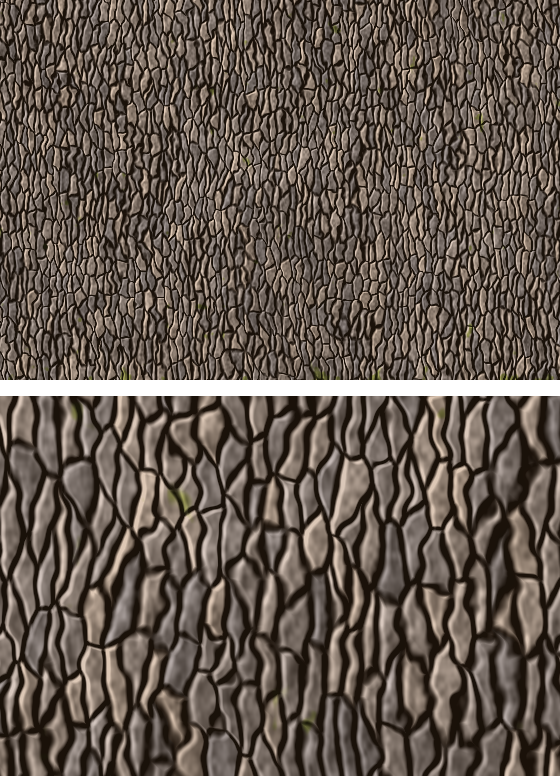
Top, the full canvas; bottom, a detail of the centre.
Give the GLSL for this texture, as a Shadertoy shader.

```glsl
#define PLATE_DENSITY vec2(54.0, 18.0)
#define PLATE_JITTER 0.85
#define GROOVE_WIDTH 0.30
#define SWAY 0.022
#define EDGE_ROUGHNESS 0.009
#define RELIEF 0.48
#define GRAIN 0.42
#define LIGHT_STEP vec2(-0.0038, 0.0024)
#define DARK_BARK vec3(0.10, 0.065, 0.035)
#define PALE_BARK vec3(0.75, 0.69, 0.65)
#define MOSS vec3(0.30, 0.32, 0.09)

float hash(vec2 p) {
    return fract(sin(dot(p, vec2(127.1, 311.7))) * 43758.5453);
}

vec2 hash2(vec2 p) {
    return vec2(hash(p), hash(p + 57.3));
}

float noise(vec2 p) {
    vec2 cell = floor(p), f = fract(p);
    f = f * f * (3.0 - 2.0 * f);
    float low = mix(hash(cell), hash(cell + vec2(1, 0)), f.x);
    float high = mix(hash(cell + vec2(0, 1)), hash(cell + vec2(1, 1)), f.x);
    return mix(low, high, f.y);
}

float fbm(vec2 p) {
    float sum = 0.0, weight = 0.5;
    for (int i = 0; i < 3; i++) {
        sum += weight * noise(p);
        p = p * 2.03 + 17.1;
        weight *= 0.5;
    }
    return sum / 0.875;
}

// Bends the plate columns and roughens their outlines
vec2 warp(vec2 p) {
    vec2 sway = vec2(fbm(p * vec2(7.0, 5.0)), noise(p * 6.0 + 31.0)) - 0.5;
    vec2 rough = vec2(noise(p * vec2(80.0, 60.0)), noise(p * 75.0 + 9.0)) - 0.5;
    return p + SWAY * 2.0 * sway + EDGE_ROUGHNESS * rough;
}

vec2 plateCentre(vec2 cell) {
    return cell + 0.5 + PLATE_JITTER * (hash2(cell) - 0.5);
}

// Distance to the nearest crack in plate widths, and a random plate value
vec2 plates(vec2 p) {
    vec2 q = p * PLATE_DENSITY;
    vec2 base = floor(q), nearest = vec2(0), owner = base;
    float best = 1e3;
    for (int y = -1; y <= 1; y++)
    for (int x = -1; x <= 1; x++) {
        vec2 cell = base + vec2(x, y);
        vec2 offset = plateCentre(cell) - q;
        float d = dot(offset, offset);
        if (d < best) {
            best = d;
            nearest = offset;
            owner = cell;
        }
    }
    float crack = 1e3;
    float squash = PLATE_DENSITY.y / PLATE_DENSITY.x;
    for (int y = -2; y <= 2; y++)
    for (int x = -2; x <= 2; x++) {
        vec2 offset = plateCentre(owner + vec2(x, y)) - q;
        vec2 across = offset - nearest;
        if (dot(across, across) > 1e-4) {
            float reach = length(across * vec2(1.0, squash));
            crack = min(crack, dot(0.5 * (offset + nearest), across) / reach);
        }
    }
    return vec2(crack, hash(owner + 3.7));
}

// Height of the bark, with the plate value in y
vec2 bark(vec2 p) {
    vec2 plate = plates(warp(p));
    float width = GROOVE_WIDTH * (0.55 + 0.9 * noise(p * vec2(28.0, 14.0)));
    float ridge = smoothstep(0.02, width, plate.x);
    float flaking = fbm(p * vec2(85.0, 42.0)) - 0.5;
    return vec2(ridge * (0.68 + 0.32 * plate.y) + 0.55 * flaking, plate.y);
}

void mainImage(out vec4 fragColor, in vec2 fragCoord) {
    vec2 p = fragCoord / iResolution.y;
    vec2 surface = bark(p);
    float slope = surface.x - bark(p + LIGHT_STEP).x;

    // Worn regions have shallower grooves
    float worn = smoothstep(0.5, 0.75, fbm(p * vec2(5.0, 3.0) + 40.0));
    float height = mix(surface.x, 0.55 + 0.5 * (surface.x - 0.55), 0.6 * worn);

    // Light, fibres and grain
    float grain = noise(p * vec2(190.0, 150.0)) - 0.5;
    float fibre = noise(p * vec2(150.0, 32.0) + 5.0) - 0.5;
    float tone = 0.05 + 0.64 * height + RELIEF * slope;
    tone += GRAIN * (0.65 * grain + 0.35 * fibre) * (0.5 + 0.6 * height);
    tone += 0.14 * (fbm(p * 3.5) - 0.5);
    tone = clamp(tone, 0.0, 1.15);

    // Colour, with a warm or cool cast for each plate
    vec3 colour = mix(DARK_BARK, PALE_BARK, tone);
    colour *= 1.0 + vec3(0.03, 0.0, -0.05) * (2.0 * surface.y - 1.0);

    // Sparse moss, denser along the foot
    float foot = 0.16 * smoothstep(0.05, 0.0, p.y);
    float moss = smoothstep(0.78, 0.88, fbm(p * vec2(34.0, 26.0) + 80.0) + foot);
    colour = mix(colour, MOSS * (0.35 + 1.3 * tone), 0.65 * moss);
    fragColor = vec4(colour, 1.0);
}
```
